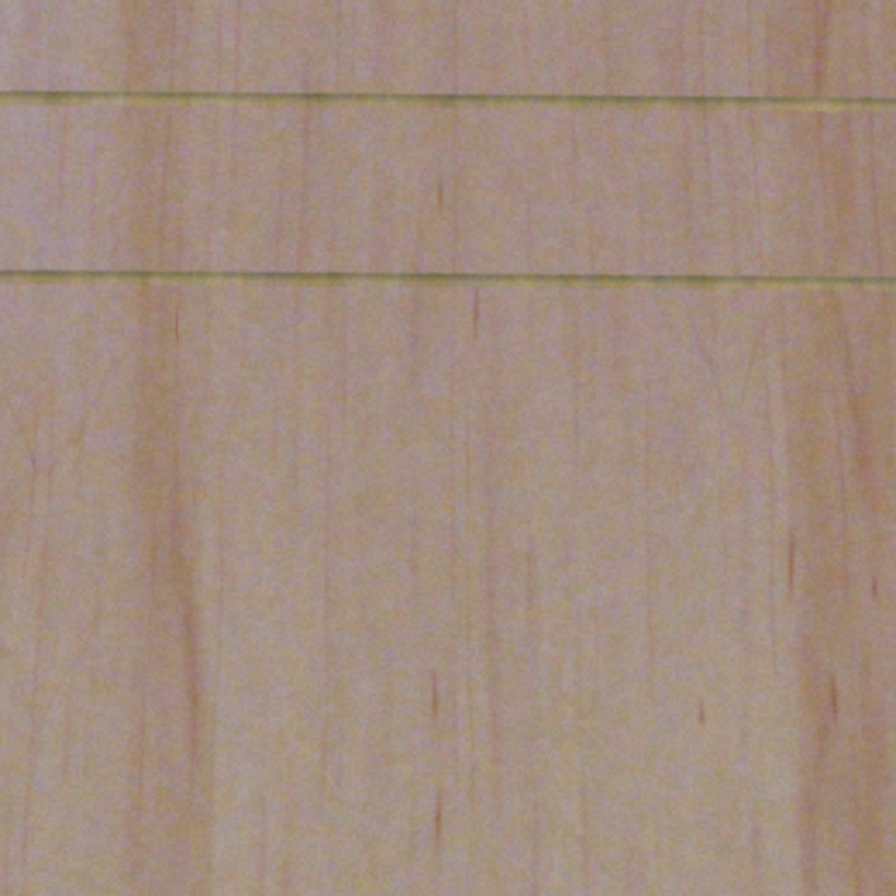
A Shadertoy shader for this texture:

```glsl
// Pale maple panel with soft vertical grain, rosy heartwood bands and two olive grooves.

vec3 hash(vec2 p) {
    vec3 q = fract(p.xyx * vec3(0.1031, 0.1030, 0.0973));
    q += dot(q, q.yxz + 33.33);
    return fract((q.xxy + q.yzz) * q.zyx);
}

// Smoothly blended cellular noise: three values centred on zero
vec3 cells(vec2 p) {
    vec2 base = floor(p);
    vec3 sum = vec3(0.0);
    float total = 0.0;
    for (int j = -1; j <= 1; j++)
    for (int i = -1; i <= 1; i++) {
        vec2 id = base + vec2(i, j);
        vec2 d = id + 0.2 + 0.6 * hash(id + 71.0).xy - p;
        float w = exp(-5.0 * dot(d, d));
        sum += w * (hash(id) - 0.5);
        total += w;
    }
    return sum / total;
}

// Short soft mineral streaks, one candidate per grid cell
float flecks(vec2 p, float chance) {
    vec2 grid = vec2(22.0, 7.0);
    vec2 id = floor(p * grid);
    vec3 r = hash(id + 19.0);
    vec2 d = (fract(p * grid) - 0.4 - 0.2 * r.xy) / grid;
    float taper = 1.0 - smoothstep(0.0, 1.0, abs(d.y) / (0.02 + 0.035 * r.y));
    return exp(-pow(d.x / 0.0032, 2.0)) * taper * step(r.z, chance);
}

// V-shaped growth ring rising from its tip
float growthRing(vec2 p, vec2 tip, float slope) {
    float rise = slope * abs(p.x - tip.x) + 0.008 * sin(p.x * 120.0) + 0.004 * sin(p.x * 271.0);
    float d = (p.y - tip.y - rise) / sqrt(1.0 + slope * slope);
    float fade = 1.0 - smoothstep(0.05, 0.19, p.y - tip.y);
    return exp(-pow(d / 0.004, 2.0)) * fade;
}

void mainImage(out vec4 fragColor, in vec2 fragCoord) {
    vec2 uv = fragCoord / iResolution.xy;
    float down = 1.0 - uv.y;

    // Grain coordinates fan out gently towards the bottom
    float wobble = 0.002 * sin(uv.y * 9.0 + uv.x * 7.0) + 0.001 * sin(uv.y * 23.0 + uv.x * 15.0);
    vec2 grain = vec2((uv.x - 0.52) / (1.0 + 0.13 * down) + wobble, uv.y);
    vec3 broad = cells(grain * vec2(14.0, 1.6) + 40.0);
    vec3 fine = cells(grain * vec2(80.0, 7.0) + 90.0);

    // Sapwood, cool at the upper left and creamier below
    vec3 col = mix(vec3(0.64, 0.552, 0.51), vec3(0.65, 0.578, 0.522), smoothstep(0.2, 0.95, down));
    float glare = (1.0 - smoothstep(0.0, 0.2, uv.x)) * smoothstep(0.45, 0.85, uv.y);
    col += glare * vec3(0.012, 0.028, 0.06);
    col += broad.x * vec3(0.012, 0.018, 0.02) + fine.x * vec3(0.014, 0.02, 0.02);

    // Heartwood bands with ragged edges
    float ragged = uv.x + wobble + 0.02 * broad.y + 0.016 * fine.y;
    float left = smoothstep(0.12, 0.16, ragged)
        * (1.0 - smoothstep(-0.015, 0.012, ragged - 0.195 - 0.04 * down));
    float right = smoothstep(-0.015, 0.025, ragged - 0.858 - 0.04 * down);
    float band = max(left * 0.75, right * 0.9);
    col = mix(col, vec3(0.615, 0.505, 0.435), band * (0.72 + 0.7 * fine.z + 0.6 * broad.z));

    // Dark seams wandering inside the bands
    float seamLeft = uv.x - 0.19 - 0.03 * down - 0.006 * sin(uv.y * 11.0);
    float seamRight = uv.x - 0.935 + 0.025 * sin(uv.y * 8.0 + 1.0);
    float seam = exp(-pow(seamLeft / 0.01, 2.0)) * (0.3 + 0.7 * sin(uv.y * 7.0 - 0.6))
        + exp(-pow(seamRight / 0.007, 2.0)) * (0.25 + 0.55 * sin(uv.y * 14.0));
    col -= max(seam, 0.0) * (1.0 + fine.y) * vec3(0.03, 0.055, 0.055);

    // Rosy grain lines, uneven in spacing and broken along their length
    float lines = 32.0 * grain.x + 0.3 * sin(grain.x * 43.0) + 0.2 * sin(grain.x * 97.0);
    float hair = pow(0.5 + 0.5 * sin(6.2832 * lines), 4.0);
    float broken = smoothstep(-0.25, 0.3, cells(vec2(lines, uv.y * 9.0)).x);
    col -= hair * broken * vec3(0.01, 0.032, 0.028);

    // Growth rings in the plain wood
    float rings = growthRing(uv, vec2(0.045, 0.19), 1.9)
        + growthRing(uv, vec2(0.055, 0.465), 1.7)
        + growthRing(uv, vec2(0.815, 0.525), 2.8);
    col -= min(rings, 1.0) * (1.0 - band) * (0.6 + fine.z) * vec3(0.018, 0.04, 0.04);

    col -= flecks(vec2(grain.x + 0.6, uv.y), 0.04 + 0.1 * band) * vec3(0.05, 0.1, 0.105);

    // Two slightly tilted grooves: shaded upper edge, lit lower lip
    for (int i = 0; i < 2; i++) {
        float h = uv.y - 0.891 + 0.2 * float(i) + 0.008 * uv.x;
        float groove = 1.0 - smoothstep(0.005, 0.0105, abs(h));
        vec3 olive = mix(vec3(0.62, 0.555, 0.415), vec3(0.49, 0.455, 0.335), smoothstep(-0.004, 0.006, h));
        olive += 0.06 * broad.x + 0.06 * fine.x;
        col = mix(col, olive, groove * 0.92);
    }

    // Small blotches of yellow, pink and blue over a faint speckle
    vec3 blotch = cells(uv * 75.0) + 0.7 * cells(uv * 150.0 + 33.0);
    vec3 speckle = cells(uv * 260.0 + 57.0);
    col += blotch * vec3(0.026, 0.024, 0.085);
    col += speckle.x * vec3(0.03) + speckle * vec3(0.012, 0.012, 0.03);

    fragColor = vec4(clamp(col, 0.0, 1.0), 1.0);
}
```
